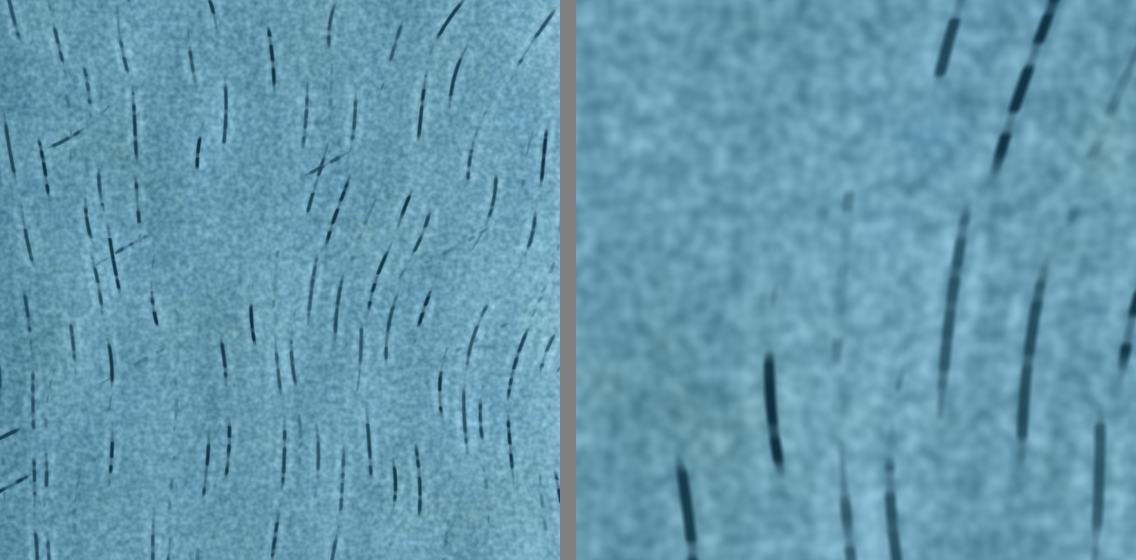
Left: the whole. Right: its middle third, enlarged.
This texture is drawn by a WebGL 2 fragment shader. Its source:

```glsl
#version 300 es
precision highp float;

uniform vec2 u_resolution;
out vec4 fragColor;

const vec3 BASE_COLOR = vec3(0.406, 0.607, 0.693);
const vec3 INK_COLOR = vec3(0.05, 0.19, 0.26);
const vec3 COOL_SHIFT = vec3(-0.022, -0.012, 0.012);

const float COLUMN_WIDTH = 0.042;
const float STROKE_SPACING = 0.15;
const float STROKE_DENSITY = 0.52;
const float STROKE_CLUSTERING = 0.6;
const float STRAY_DENSITY = 0.05;
const vec2 STRAY_DIRECTION = vec2(0.88, 0.475);
const float STROKE_HALF_WIDTH = 0.0021;
const float STROKE_SOFTNESS = 0.0028;
const float TRAIL_STRENGTH = 0.30;
const float HALO_OFFSET = 0.011;
const float HALO_WIDTH = 0.006;
const float HALO_STRENGTH = 0.06;

const float LEFT_LEAN = 0.13;
const float RIGHT_LEAN = 0.22;
const float WAVE_AMOUNT = 0.016;

// Integer hash giving two values in 0..1
vec2 hash2(vec2 cell, float seed) {
    uvec2 k = uvec2(ivec2(cell) + ivec2(int(seed) * 131 + 4096));
    k = k * 1664525u + 1013904223u;
    k.x += k.y * 1664525u;
    k.y += k.x * 1664525u;
    k ^= k >> 16u;
    k.x += k.y * 1664525u;
    k.y += k.x * 1664525u;
    k ^= k >> 16u;
    return vec2(k & 65535u) / 65535.0;
}

float cornerSlope(vec2 cell, vec2 offset, float seed) {
    float angle = 6.28318 * hash2(cell, seed).x;
    return dot(vec2(cos(angle), sin(angle)), offset);
}

float gradientNoise(vec2 p, float seed) {
    vec2 i = floor(p), f = p - i;
    vec2 s = f * f * f * (f * (f * 6.0 - 15.0) + 10.0);
    vec2 e = vec2(1.0, 0.0);
    float low = mix(cornerSlope(i, f, seed), cornerSlope(i + e, f - e, seed), s.x);
    float high = mix(cornerSlope(i + e.yx, f - e.yx, seed),
                     cornerSlope(i + 1.0, f - 1.0, seed), s.x);
    return mix(low, high, s.y);
}

// Across-flow coordinate: constant along each streamline
float flowCoordinate(vec2 p) {
    float lean = mix(LEFT_LEAN, -RIGHT_LEAN, smoothstep(0.0, 1.0, p.x));
    float wave = WAVE_AMOUNT * (0.3 + p.x) * sin(11.0 * p.y + 5.0 * p.x);
    return p.x + lean * p.y * p.y + wave;
}

// Chains of strokes in columns; returns ink in x and pale halo in y
vec2 strokeLayer(float across, float along, float stretch, float density, float seed) {
    vec2 result = vec2(0.0);
    for (int k = -1; k <= 1; k++) {
        float column = floor(across / COLUMN_WIDTH) + float(k);
        vec2 columnRandom = hash2(vec2(column, 77.0), seed);
        float v = along / STROKE_SPACING + 7.0 * columnRandom.y;
        vec2 cell = vec2(column, floor(v));
        vec2 shape = hash2(cell, seed + 1.0);
        vec2 look = hash2(cell, seed + 2.0);

        float halfLength = mix(0.22, 0.49, shape.x);
        float middle = 0.5 + (shape.y - 0.5) * (1.0 - 2.0 * halfLength);
        float t = (fract(v) - middle) / halfLength;
        float center = column + 0.5 + 0.6 * (columnRandom.x - 0.5) + 0.16 * (look.y - 0.5);
        float d = (across - center * COLUMN_WIDTH) / stretch;
        d += 0.006 * (shape.y - 0.5) * t * t;

        // Neighbouring cells share a likelihood, so strokes gather in groups
        float cluster = STROKE_CLUSTERING * gradientNoise(cell * vec2(0.37, 0.43), seed + 4.0);
        float chance = density * (1.0 + 2.0 * cluster);
        float present = step(look.x, chance);
        float trail = TRAIL_STRENGTH * step(look.x, chance * 1.2);
        float cellEnds = smoothstep(0.0, 0.12, 0.5 - abs(fract(v) - 0.5));

        float ends = 1.0 - smoothstep(0.65, 1.0, abs(t));
        float rough = gradientNoise(vec2(column * 3.7, along * 48.0), seed + 3.0);
        float breaks = smoothstep(-0.3, 0.0, rough);
        float strength = mix(0.6, 1.0, look.y) * mix(0.35, 1.0, breaks);
        float halfWidth = STROKE_HALF_WIDTH * mix(0.5, 1.0, ends) * mix(0.8, 1.15, breaks);
        float line = 1.0 - smoothstep(halfWidth - 0.5 * STROKE_SOFTNESS, halfWidth + STROKE_SOFTNESS, abs(d));
        float ink = max(present * ends * strength, trail * cellEnds * smoothstep(-0.1, 0.25, rough));
        float side = (abs(d) - HALO_OFFSET) / HALO_WIDTH;
        float halo = exp(-side * side) * mix(0.4, 1.0, 1.0 - smoothstep(0.5, 1.2, abs(t)));

        result.x = max(result.x, ink * line);
        result.y = max(result.y, present * cellEnds * halo);
    }
    return result;
}

void main() {
    vec2 p = gl_FragCoord.xy / u_resolution;

    // Mottled ground: fine grain, soft clouds and side light
    float tone = 0.100 * gradientNoise(p * 80.0, 1.0)
               + 0.060 * gradientNoise(p * 45.0 + 0.3, 2.0)
               + 0.085 * gradientNoise(p * 125.0, 3.0)
               + 0.075 * gradientNoise(p * vec2(9.0, 5.0), 4.0);
    tone += 0.035 * (p.x - 0.5) + 0.055 * smoothstep(0.82, 1.0, p.x);
    tone -= 0.035 * (1.0 - smoothstep(0.0, 0.12, p.x));
    float cool = gradientNoise(p * 6.0, 5.0) + 0.5 * gradientNoise(p * 30.0, 6.0);

    // Strokes following the flow, with a few strays crossing it
    float across = flowCoordinate(p);
    float stretch = length(vec2(dFdx(across), dFdy(across)) * u_resolution);
    vec2 marks = strokeLayer(across, p.y, max(stretch, 0.3), STROKE_DENSITY, 10.0);
    float strayAcross = dot(p, vec2(-STRAY_DIRECTION.y, STRAY_DIRECTION.x));
    vec2 strays = strokeLayer(strayAcross, dot(p, STRAY_DIRECTION), 1.0, STRAY_DENSITY, 20.0);
    marks = max(marks, strays);

    vec3 color = BASE_COLOR + tone + COOL_SHIFT * cool + HALO_STRENGTH * (marks.y - 0.12);
    color = mix(color, INK_COLOR, marks.x);
    fragColor = vec4(color, 1.0);
}
```
